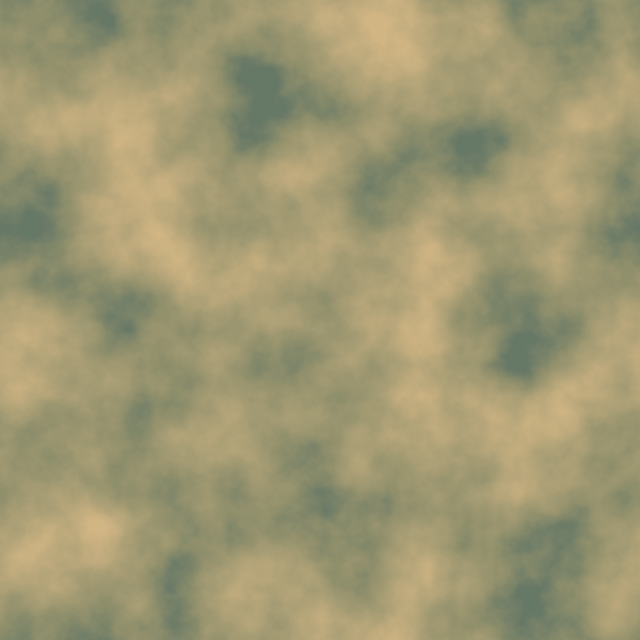
This texture is drawn by a WebGL 1 fragment shader. Its source:

```glsl
precision highp float;
// Soft, mottled clouds of sand and olive with dusky teal patches, tiling.
uniform vec2 u_resolution;

float hash(vec2 p) {
    return fract(sin(dot(p, vec2(127.1, 311.7))) * 43758.5453);
}

// Slope of a random unit gradient at a wrapped lattice corner
float corner(vec2 cell, vec2 offset, float period, float seed) {
    float angle = 6.2831853 * hash(mod(cell, period) + seed * 17.3);
    return dot(vec2(cos(angle), sin(angle)), offset);
}

// Gradient noise that repeats every period cells
float wrappedNoise(vec2 p, float period, float seed) {
    vec2 cell = floor(p);
    vec2 f = fract(p);
    vec2 blend = f * f * f * (f * (f * 6.0 - 15.0) + 10.0);
    vec2 e = vec2(1.0, 0.0);
    float low = mix(corner(cell, f, period, seed),
                    corner(cell + e.xy, f - e.xy, period, seed), blend.x);
    float high = mix(corner(cell + e.yx, f - e.yx, period, seed),
                     corner(cell + e.xx, f - e.xx, period, seed), blend.x);
    return mix(low, high, blend.y);
}

// Octaves are shifted against each other so their lattices do not line up
float clouds(vec2 uv) {
    float sum = 0.5;
    float amplitude = 0.5;
    float period = 5.0;
    for (int i = 0; i < 6; i++) {
        float seed = float(i) + 1.0;
        vec2 shift = seed * vec2(0.37, 0.61);
        sum += amplitude * wrappedNoise(uv * period + shift, period, seed);
        amplitude *= 0.5;
        period *= 2.0;
    }
    return sum;
}

void main() {
    vec2 uv = gl_FragCoord.xy / u_resolution;
    float density = clouds(uv);

    // Ramp from teal through olive to sand
    vec3 teal = vec3(0.40, 0.47, 0.40);
    vec3 olive = vec3(0.56, 0.56, 0.42);
    vec3 sand = vec3(0.82, 0.71, 0.515);
    vec3 color = mix(teal, olive, clamp((density - 0.22) / 0.177, 0.0, 1.0));
    color = mix(color, sand, clamp((density - 0.397) / 0.403, 0.0, 1.0));

    gl_FragColor = vec4(color, 1.0);
}
```
